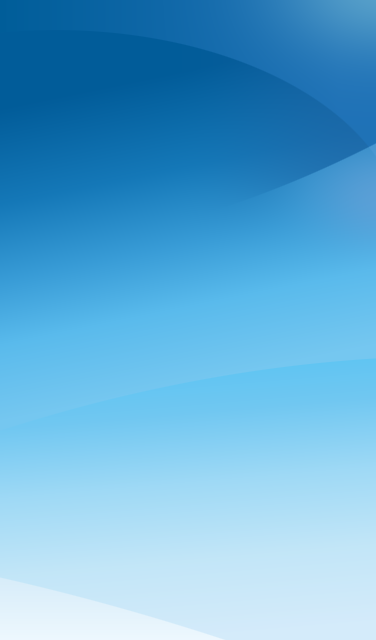
A Shadertoy shader for this background:

```glsl
// Soft blue background: a dark dome, a faint diagonal beam and pale curved waves.

// Position of v between a and b, limited to 0..1.
float ramp(float a, float b, float v) {
    return clamp((v - a) / (b - a), 0.0, 1.0);
}

// Antialiased coverage of the area where the signed height is positive.
float cover(float height) {
    return clamp(height / fwidth(height) + 0.5, 0.0, 1.0);
}

// Height of a parabola given by its coefficients.
float parabola(float x, vec3 k) {
    return k.x + x * (k.y + x * k.z);
}

// Height of the upper half of an ellipse.
float arch(float x, vec2 top, vec2 radius) {
    float t = (x - top.x) / radius.x;
    return top.y - radius.y * (1.0 - sqrt(max(1.0 - t * t, 0.0)));
}

// Round soft light, in canvas units.
float glow(vec2 uv, vec2 center, vec2 size) {
    vec2 d = (uv - center) / size;
    return exp(-dot(d, d));
}

// Deep blue at the top, sky blue toward the middle wave.
vec3 skyColor(vec2 uv) {
    float s = uv.y - 0.12 * uv.x;
    vec3 c = mix(vec3(0.46, 0.78, 0.94), vec3(0.35, 0.73, 0.925), ramp(0.34, 0.46, s));
    c = mix(c, vec3(0.22, 0.61, 0.84), ramp(0.46, 0.56, s));
    c = mix(c, vec3(0.08, 0.47, 0.72), ramp(0.56, 0.68, s));
    return mix(c, vec3(0.005, 0.36, 0.60), ramp(0.68, 0.83, s));
}

// Band above the dome, lit from the upper right corner.
vec3 upperColor(vec2 uv) {
    vec3 c = mix(vec3(0.0, 0.365, 0.60), vec3(0.12, 0.445, 0.715), ramp(0.0, 0.9, uv.x));
    return mix(c, vec3(0.37, 0.65, 0.80), 0.9 * glow(uv, vec2(1.03, 1.02), vec2(0.28, 0.10)));
}

// Lower wave, fading to near white.
vec3 waveColor(vec2 uv) {
    float s = uv.y - 0.05 * uv.x;
    vec3 c = mix(vec3(0.83, 0.92, 0.98), vec3(0.76, 0.90, 0.97), ramp(-0.02, 0.10, s));
    c = mix(c, vec3(0.62, 0.85, 0.96), ramp(0.10, 0.22, s));
    c = mix(c, vec3(0.44, 0.78, 0.945), ramp(0.22, 0.33, s));
    return mix(c, vec3(0.37, 0.77, 0.95), ramp(0.33, 0.40, s));
}

void mainImage(out vec4 fragColor, in vec2 fragCoord) {
    vec2 uv = fragCoord / iResolution.xy;

    // Signed heights above each edge
    float dome = uv.y - arch(uv.x, vec2(0.15, 0.953), vec2(0.92, 0.32));
    float beam = uv.y - parabola(1.0 - uv.x, vec3(0.776, -0.30, 0.13));
    float wave = uv.y - parabola(uv.x, vec3(0.327, 0.19, -0.077));
    float foot = uv.y - parabola(uv.x, vec3(0.0977, -0.133, -0.05));

    // Dome shading: dusky toward its right shoulder
    vec3 sky = skyColor(uv);
    float shoulder = smoothstep(0.45, 1.0, uv.x) * smoothstep(0.60, 0.74, uv.y);
    vec3 inner = mix(sky, vec3(0.12, 0.38, 0.63), 0.65 * shoulder);
    vec3 color = mix(inner, upperColor(uv), cover(dome));

    // Light below the diagonal, with a hazy patch at the right side
    vec3 lit = mix(sky, vec3(0.42, 0.68, 0.88), 0.30 * shoulder);
    lit = mix(lit, vec3(0.42, 0.63, 0.84), 0.6 * glow(uv, vec2(1.02, 0.69), vec2(0.16, 0.07)));
    lit = mix(lit, vec3(0.34, 0.62, 0.85), 0.4 * cover(dome));
    color = mix(color, lit, cover(-beam) * smoothstep(0.5, 0.85, uv.x));

    // Waves in front
    color = mix(color, waveColor(uv), cover(-wave));
    vec3 pale = mix(vec3(0.93, 0.97, 0.995), vec3(0.84, 0.925, 0.975), ramp(0.0, 0.10, uv.y));
    color = mix(color, pale, cover(-foot));

    fragColor = vec4(color, 1.0);
}
```
